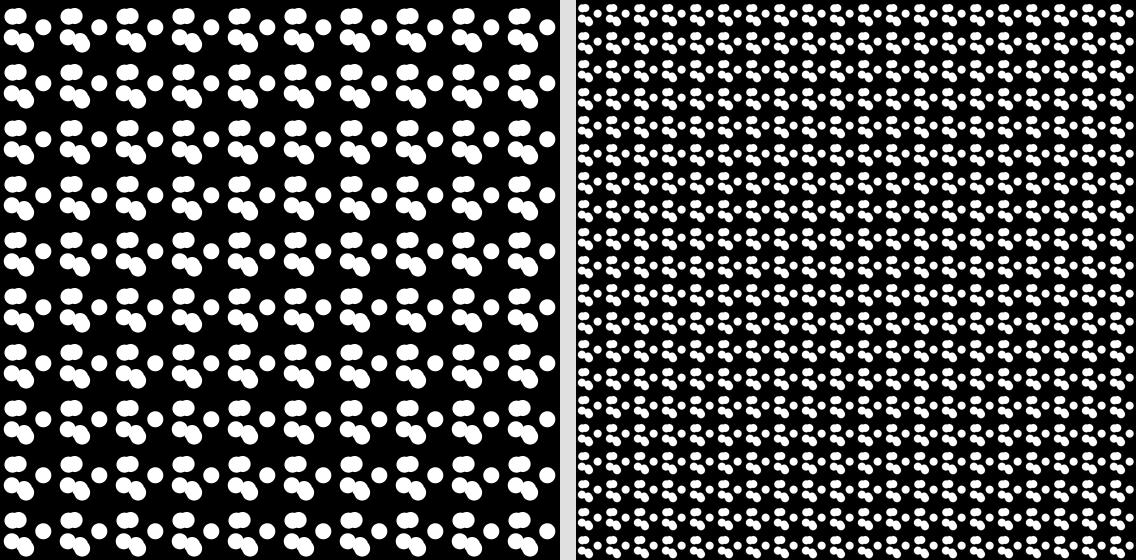
Left: one tile. Right: repeated 2 by 2.
Give the GLSL for this pattern, as a Shadertoy shader.

```glsl
// White dots on black: a ten by ten grid of identical cells, each holding
// six equal discs, some of which overlap. Each cell is the union of circle
// distances, wrapped at the cell border so that the canvas tiles.

const float REPEATS = 10.0;
const float DOT_RADIUS = 0.143;
const vec3 BACKGROUND = vec3(0.0);
const vec3 DOT_COLOUR = vec3(1.0);

// Dot centres in cell units, origin at the lower left.
const int DOT_COUNT = 6;
const vec2 DOT_CENTRES[DOT_COUNT] = vec2[DOT_COUNT](
    vec2(0.223, 0.703), vec2(0.332, 0.714),   // upper pair
    vec2(0.773, 0.513),                       // single dot
    vec2(0.210, 0.334),                       // lower chain
    vec2(0.430, 0.267), vec2(0.466, 0.205)
);

// Shortest offset between two points in a cell that wraps.
vec2 wrappedOffset(vec2 a, vec2 b) {
    return fract(a - b + 0.5) - 0.5;
}

float circleDistance(vec2 offset, float radius) {
    return length(offset) - radius;
}

// Signed distance to the union of all dots in a cell.
float dotsDistance(vec2 cell, float radius) {
    float nearest = 1.0;
    for (int i = 0; i < DOT_COUNT; i++) {
        vec2 offset = wrappedOffset(cell, DOT_CENTRES[i]);
        nearest = min(nearest, circleDistance(offset, radius));
    }
    return nearest;
}

// Coverage of a shape, with an edge of the given width.
float coverage(float dist, float edgeWidth) {
    return clamp(0.5 - dist / edgeWidth, 0.0, 1.0);
}

void mainImage(out vec4 fragColor, in vec2 fragCoord) {
    vec2 cell = fract(fragCoord / iResolution.xy * REPEATS);
    float edgeWidth = REPEATS / min(iResolution.x, iResolution.y);

    float ink = coverage(dotsDistance(cell, DOT_RADIUS), edgeWidth);
    fragColor = vec4(mix(BACKGROUND, DOT_COLOUR, ink), 1.0);
}
```
